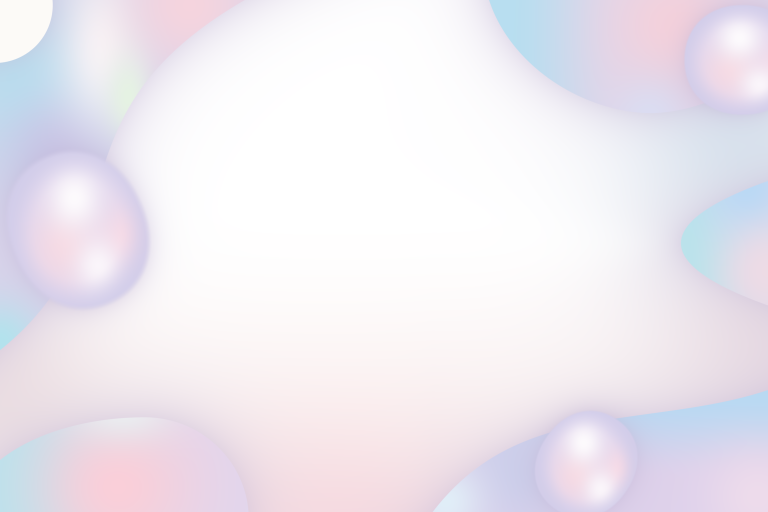
Write a WebGL 2 fragment shader that draws this background.

```glsl
#version 300 es
precision highp float;

uniform vec2 u_resolution;
out vec4 fragColor;

// Signed distance estimate to a superellipse of exponent n
float blob(vec2 v, vec2 radii, float n) {
  vec2 q = max(abs(v) / radii, 1e-4);
  float g = pow(pow(q.x, n) + pow(q.y, n), 1.0 / n);
  vec2 slope = pow(q / g, vec2(n - 1.0)) / radii;
  return (g - 1.0) / length(slope);
}

// Soft round patch of colour
vec3 tint(vec3 base, vec3 color, vec2 v, float radius) {
  return mix(base, color, exp(-dot(v, v) / (radius * radius)));
}

// Shadow outside the edge, fill inside it
vec3 layer(vec3 under, vec3 fill, float d, float shade, float reach, float blur) {
  float edge = blur + 0.7 / u_resolution.y;
  float shadow = shade * exp(-max(d, 0.0) / reach);
  under = mix(under, vec3(0.76, 0.71, 0.83), shadow);
  return mix(under, fill, 1.0 - smoothstep(-edge, edge, d));
}

vec3 backdrop(vec2 p) {
  vec3 c = mix(vec3(0.985, 0.955, 0.95), vec3(1.0), smoothstep(0.1, 0.6, p.y));
  c = tint(c, vec3(0.97, 0.86, 0.88), (p - vec2(0.66, -0.04)) * vec2(0.7, 1.0), 0.22);
  c = tint(c, vec3(0.86, 0.92, 0.95), p - vec2(1.46, 0.71), 0.22);
  c = tint(c, vec3(0.93, 0.88, 0.90), p - vec2(1.53, 0.32), 0.25);
  return tint(c, vec3(0.95, 0.90, 0.90), p - vec2(0.0, 0.22), 0.2);
}

vec3 leftWave(vec2 p) {
  vec3 c = vec3(0.85, 0.83, 0.92);
  c = tint(c, vec3(0.72, 0.88, 0.94), p - vec2(0.04, 0.85), 0.17);
  c = tint(c, vec3(0.78, 0.77, 0.90), p - vec2(0.12, 0.70), 0.11);
  c = tint(c, vec3(0.97, 0.96, 0.97), (p - vec2(0.20, 0.91)) * vec2(1.5, 0.8), 0.12);
  c = tint(c, vec3(0.96, 0.83, 0.87), p - vec2(0.37, 0.99), 0.13);
  c = tint(c, vec3(0.90, 0.95, 0.89), (p - vec2(0.25, 0.81)) * vec2(1.5, 0.8), 0.06);
  return tint(c, vec3(0.70, 0.89, 0.93), p - vec2(0.0, 0.33), 0.08);
}

vec3 topBlob(vec2 p) {
  vec3 c = mix(vec3(0.72, 0.87, 0.94), vec3(0.87, 0.84, 0.92), smoothstep(0.99, 1.22, p.x));
  c = tint(c, vec3(0.96, 0.82, 0.86), p - vec2(1.32, 0.95), 0.13);
  return tint(c, vec3(0.86, 0.87, 0.95), p - vec2(1.27, 0.77), 0.07);
}

vec3 rightBlob(vec2 p) {
  vec3 c = mix(vec3(0.73, 0.89, 0.92), vec3(0.88, 0.86, 0.92), smoothstep(1.34, 1.5, p.x));
  c = tint(c, vec3(0.73, 0.85, 0.96), p - vec2(1.46, 0.63), 0.09);
  return tint(c, vec3(0.93, 0.86, 0.90), p - vec2(1.5, 0.47), 0.08);
}

vec3 cornerBlob(vec2 p) {
  vec3 c = mix(vec3(0.72, 0.89, 0.93), vec3(0.88, 0.84, 0.93), smoothstep(0.0, 0.4, p.x));
  c = tint(c, vec3(0.98, 0.81, 0.85), p - vec2(0.23, 0.05), 0.16);
  return tint(c, vec3(0.92, 0.93, 0.94), (p - vec2(0.24, 0.20)) * vec2(0.6, 1.0), 0.06);
}

vec3 lowerWave(vec2 p) {
  vec3 c = mix(vec3(0.87, 0.82, 0.92), vec3(0.72, 0.85, 0.95), smoothstep(0.06, 0.23, p.y));
  c = tint(c, vec3(0.80, 0.81, 0.92), p - vec2(1.02, 0.08), 0.12);
  c = tint(c, vec3(0.88, 0.93, 0.97), p - vec2(0.87, 0.02), 0.07);
  return tint(c, vec3(0.93, 0.86, 0.92), p - vec2(1.48, 0.03), 0.1);
}

// Iridescent bead, q spans -1 to 1
vec3 pearl(vec2 q) {
  vec3 c = vec3(0.88, 0.84, 0.93);
  c = tint(c, vec3(0.96, 0.85, 0.89), q - vec2(-0.2, -0.2), 0.5);
  c = tint(c, vec3(0.96, 0.85, 0.90), q - vec2(0.7, -0.1), 0.4);
  c = tint(c, vec3(0.99, 0.98, 0.99), q - vec2(-0.05, 0.4), 0.38);
  c = tint(c, vec3(0.98, 0.96, 0.98), q - vec2(0.3, -0.45), 0.33);
  return mix(c, vec3(0.80, 0.79, 0.91), 0.7 * smoothstep(0.6, 1.05, length(q)));
}

void main() {
  vec2 p = gl_FragCoord.xy / u_resolution.y;
  vec3 color = backdrop(p);

  // Left wave with a cubic edge, and the pale disc on it
  float t = p.y - 0.6;
  float edge = 0.18 + t * (0.3 + t * (-0.225 + 3.344 * t));
  float slope = 0.3 + t * (-0.45 + 10.03 * t);
  color = layer(color, leftWave(p), (p.x - edge) / sqrt(1.0 + slope * slope), 0.42, 0.055, 0.0);
  vec2 disc = p - vec2(-0.01, 0.99);
  color = layer(color, vec3(0.99, 0.98, 0.97), length(disc) - 0.113, 0.3, 0.03, 0.0);

  // Top and right blobs
  color = layer(color, topBlob(p), blob(p - vec2(1.27, 1.06), vec2(0.325, 0.281), 1.85), 0.42, 0.05, 0.0);
  float h = p.y - 0.525;
  float tip = (11.5 * h * h + 1.33 - p.x) / sqrt(1.0 + 529.0 * h * h);
  color = layer(color, rightBlob(p), tip, 0.42, 0.05, 0.0);

  // Lower left blob, wider on its left side
  vec2 v = p - vec2(0.283, -0.015);
  float side = v.x < 0.0 ? 0.348 : 0.203;
  color = layer(color, cornerBlob(p), blob(v, vec2(side, 0.2), 2.0), 0.42, 0.055, 0.0);

  // Lower right wave
  float s = p.x - 0.845;
  float u = max(s, 0.0);
  float rise = 0.2 * (1.0 - exp(-6.5 * u)) + 1.3 * min(s, 0.0) + 0.34 * pow(u, 5.0);
  float grade = 1.3 * exp(-6.5 * u) + 1.7 * pow(u, 4.0);
  color = layer(color, lowerWave(p), (p.y - rise) / sqrt(1.0 + grade * grade), 0.42, 0.055, 0.0);

  // Floating beads: centre and radii, then tilt and edge blur
  vec4 beads[3] = vec4[3](vec4(0.152, 0.551, 0.132, 0.155),
    vec4(1.45, 0.883, 0.113, 0.107), vec4(1.145, 0.093, 0.094, 0.106));
  vec2 style[3] = vec2[3](vec2(0.42, 0.006), vec2(0.0, 0.001), vec2(-0.6, 0.001));
  for (int i = 0; i < 3; i++) {
    vec2 w = p - beads[i].xy;
    float ca = cos(style[i].x), sa = sin(style[i].x);
    vec2 r = vec2(ca * w.x + sa * w.y, ca * w.y - sa * w.x);
    float d = blob(r, beads[i].zw, 2.15);
    color = layer(color, pearl(w / beads[i].zw), d, 0.35, 0.022, style[i].y);
  }
  fragColor = vec4(color, 1.0);
}
```
